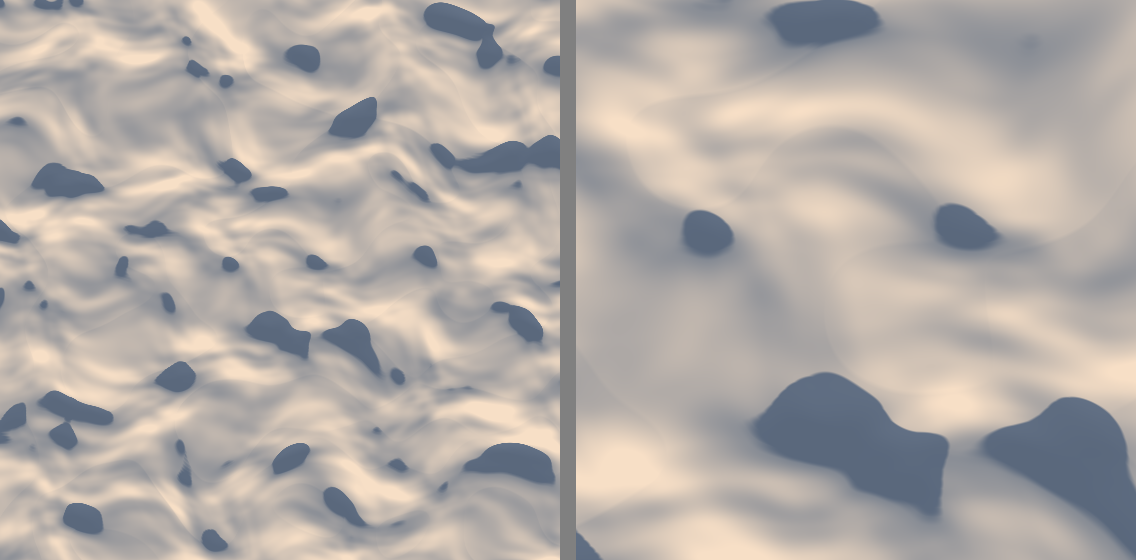
Left: the whole. Right: its middle third, enlarged.
Give the GLSL for this texture, as a WebGL 2 fragment shader.

```glsl
#version 300 es
precision highp float;

uniform vec2 u_resolution;
out vec4 fragColor;

const vec2 HILL_FREQUENCY = vec2(7.2, 8.6);  // hills across the canvas
const float WARP_FREQUENCY = 6.0;
const float WARP_AMOUNT = 0.06;
const float MEDIUM_RELIEF = 0.62;
const float FINE_RELIEF = 0.24;
const float CREASE_RELIEF = 0.16;
const vec2 LIGHT_HEADING = vec2(0.25, 0.97); // travel of the light on the plane
const float SUN_SLOPE = 1.10;                // tangent of the sun's elevation
const float SHADOW_REACH = 0.14;
const int SHADOW_STEPS = 24;
const float PENUMBRA = 0.0025;
const float BASE_LIGHT = 0.63;
const float SLOPE_CONTRAST = 0.30;
const vec3 SHADOW_COLOR = vec3(0.375, 0.430, 0.510);
const vec3 SHADE_COLOR = vec3(0.41, 0.46, 0.53);
const vec3 LIGHT_COLOR = vec3(0.91, 0.83, 0.75);

// Random unit vector for a lattice cell
vec2 latticeGradient(ivec2 cell) {
    uvec2 q = uvec2(cell + 4096);
    uint n = q.x * 1597334673u ^ q.y * 3812015801u;
    n = (n ^ (n >> 15)) * 2246822519u;
    n = (n ^ (n >> 13)) * 3266489917u;
    n ^= n >> 16;
    float angle = float(n & 65535u) * 6.28319 / 65536.0;
    return vec2(cos(angle), sin(angle));
}

// Gradient noise with quintic blending
float gradientNoise(vec2 p) {
    vec2 cell = floor(p);
    vec2 f = p - cell;
    ivec2 c = ivec2(cell);
    vec2 w = f * f * f * (f * (f * 6.0 - 15.0) + 10.0);
    float a = dot(latticeGradient(c), f);
    float b = dot(latticeGradient(c + ivec2(1, 0)), f - vec2(1.0, 0.0));
    float d = dot(latticeGradient(c + ivec2(0, 1)), f - vec2(0.0, 1.0));
    float e = dot(latticeGradient(c + ivec2(1, 1)), f - vec2(1.0, 1.0));
    return mix(mix(a, b, w.x), mix(d, e, w.x), w.y);
}

// Rolling relief: warped hills, smaller bumps and faint creases
float terrainHeight(vec2 p) {
    vec2 bend = vec2(gradientNoise(p * WARP_FREQUENCY + 31.7),
                     gradientNoise(p * WARP_FREQUENCY + 77.3));
    vec2 q = (p + WARP_AMOUNT * bend) * HILL_FREQUENCY;
    float relief = gradientNoise(q);
    relief += MEDIUM_RELIEF / 2.0 * gradientNoise(q * 2.0 + 13.4);
    relief += FINE_RELIEF / 4.0 * gradientNoise(q * 4.0 + 51.9);
    relief += CREASE_RELIEF * abs(gradientNoise(q * 0.9 + 8.6));
    return relief / HILL_FREQUENCY.y;
}

// Cast shadow: highest terrain above the ray toward the sun
float castShadow(vec2 p, float ground, vec2 heading) {
    float excess = -1.0;
    for (int i = 1; i <= SHADOW_STEPS; i++) {
        float reach = SHADOW_REACH * float(i) / float(SHADOW_STEPS);
        float rayHeight = ground + SUN_SLOPE * reach;
        excess = max(excess, terrainHeight(p - heading * reach) - rayHeight);
    }
    return smoothstep(0.0, PENUMBRA, excess);
}

void main() {
    vec2 p = gl_FragCoord.xy / min(u_resolution.x, u_resolution.y);
    vec2 heading = normalize(LIGHT_HEADING);

    // Slope facing the sun
    float span = 0.0015;
    float slope = (terrainHeight(p + heading * span)
                 - terrainHeight(p - heading * span)) / (2.0 * span);
    float light = clamp(BASE_LIGHT + SLOPE_CONTRAST * slope, 0.0, 1.12);

    // Warm lit ground and cool shadows
    vec3 color = mix(SHADE_COLOR, LIGHT_COLOR, light);
    float shadow = castShadow(p, terrainHeight(p), heading);
    vec3 shadowTint = SHADOW_COLOR + 0.015 * clamp(slope, -1.5, 1.5);
    fragColor = vec4(mix(color, shadowTint, shadow), 1.0);
}
```
